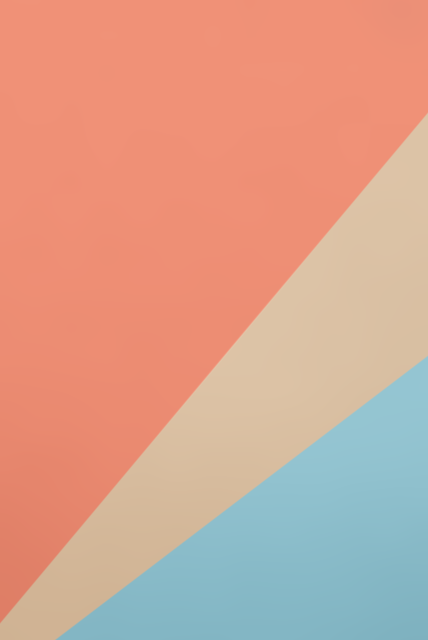
Write a WebGL 2 fragment shader that draws this background.

```glsl
#version 300 es
precision highp float;
// Three flat sheets of paper, coral over sand over blue, cut along two rising diagonals.
// Each cut is a signed distance to a line; soft gradients shade the sheets
// toward the lower corners, and faint value noise gives the paper its tone.
uniform vec2 u_resolution;
out vec4 fragColor;

float hash(vec2 p) {
    return fract(sin(dot(p, vec2(127.1, 311.7))) * 43758.5453);
}

float valueNoise(vec2 p) {
    vec2 cell = floor(p), f = fract(p);
    f = f * f * (3.0 - 2.0 * f);
    return mix(mix(hash(cell), hash(cell + vec2(1, 0)), f.x),
               mix(hash(cell + vec2(0, 1)), hash(cell + vec2(1, 1)), f.x), f.y);
}

// Signed distance to the line through a and b, positive on its upper left side
float lineDistance(vec2 p, vec2 a, vec2 b) {
    vec2 along = normalize(b - a);
    return dot(p - a, vec2(-along.y, along.x));
}

void main() {
    vec2 uv = gl_FragCoord.xy / u_resolution;
    vec2 scale = vec2(u_resolution.x / u_resolution.y, 1.0);
    vec2 p = uv * scale;
    float pixel = 1.0 / u_resolution.y;

    // Sheet colours, darker toward the bottom
    vec3 coral = mix(vec3(0.918, 0.540, 0.440), vec3(0.941, 0.569, 0.467),
                     smoothstep(0.1, 0.95, uv.y));
    coral -= vec3(0.045, 0.045, 0.040) * smoothstep(0.5, 0.0, length(uv));
    vec3 sand = mix(vec3(0.815, 0.702, 0.580), vec3(0.865, 0.765, 0.652),
                    smoothstep(0.0, 0.48, uv.y));
    sand -= 0.018 * smoothstep(0.6, 1.0, uv.x) * smoothstep(0.75, 0.45, uv.y);
    vec3 blue = mix(vec3(0.510, 0.710, 0.765), vec3(0.580, 0.770, 0.820),
                    smoothstep(-0.05, 0.36, uv.y));
    blue -= 0.018 * smoothstep(0.7, 1.0, uv.x) * smoothstep(0.4, 0.0, uv.y);

    // Dull patch in the upper right corner
    coral -= vec3(0.018, 0.006, 0.0) * smoothstep(0.09, 0.0, length((uv - vec2(0.94, 0.98)) * scale));

    // Stack the sheets along the two cuts
    float sandCut = lineDistance(p, vec2(0.129, 0.0) * scale, vec2(1.0, 0.444) * scale);
    float coralCut = lineDistance(p, vec2(0.0, 0.026) * scale, vec2(1.0, 0.824) * scale);
    vec3 color = mix(blue, sand, smoothstep(-pixel, pixel, sandCut));
    color = mix(color, coral, smoothstep(-pixel, pixel, coralCut));

    // Thin light on the middle of the coral edge
    color += 0.02 * smoothstep(0.003, 0.0, abs(coralCut)) * smoothstep(0.3, 0.0, abs(uv.x - 0.55));

    // Paper tone
    color += 0.005 * (valueNoise(p * 18.0) - 0.5);
    fragColor = vec4(color, 1.0);
}
```
